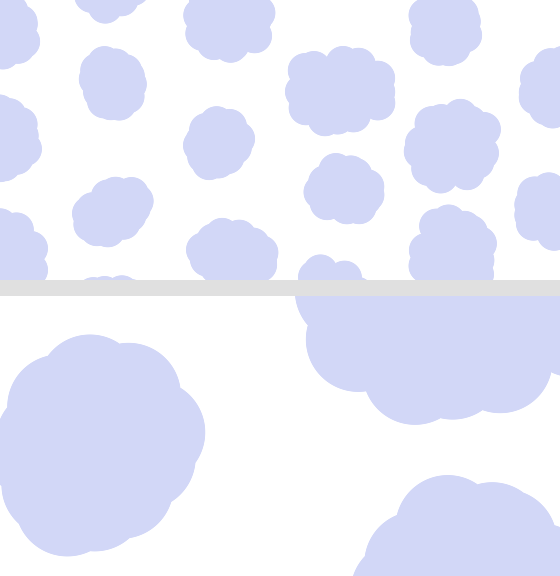
Top, the full canvas; bottom, a detail of the centre.
Reproduce this pattern procedurally as a Shadertoy shader.

```glsl
const vec3 SKY = vec3(1.0);
const vec3 CLOUD = vec3(0.824, 0.843, 0.969);
const vec2 CELL = vec2(0.40, 0.43);
const vec2 GRID_ORIGIN = vec2(-0.20, -0.145);
const float PUFF_RADIUS = 0.0625;
const int PUFF_COUNT = 12;
const float TAU = 6.2831853;

float hash(vec2 p) {
    return fract(sin(dot(p, vec2(127.1, 311.7))) * 43758.5453);
}

vec2 hash2(vec2 p) {
    return vec2(hash(p), hash(p + 37.3));
}

mat2 rotation(float angle) {
    float c = cos(angle), s = sin(angle);
    return mat2(c, s, -s, c);
}

float ellipseDistance(vec2 p, vec2 radii) {
    return (length(p / radii) - 1.0) * min(radii.x, radii.y);
}

// Solid core with round puffs set unevenly along its rim
float cloudDistance(vec2 p, vec2 radii, vec2 seed) {
    vec2 rim = radii - PUFF_RADIUS;
    float d = ellipseDistance(p, rim);
    for (int i = 0; i < PUFF_COUNT; i++) {
        vec2 rnd = hash2(seed + float(i) * 5.17);
        float angle = TAU * (float(i) + 0.9 * (rnd.x - 0.5)) / float(PUFF_COUNT);
        vec2 center = rim * vec2(cos(angle), sin(angle)) * mix(0.88, 1.1, rnd.y);
        d = min(d, length(p - center) - PUFF_RADIUS);
    }
    return d;
}

// Half axes from a random size and a mostly wide aspect
vec2 cloudRadii(vec2 rnd) {
    float size = mix(0.126, 0.188, rnd.x);
    float stretch = mix(0.93, 1.17, rnd.y);
    return size * vec2(stretch, 1.0 / stretch);
}

// Nearest cloud in a jittered grid with every other column shifted
float cloudField(vec2 p) {
    float d = 1.0;
    float baseColumn = floor(p.x / CELL.x);
    for (int i = -1; i <= 1; i++) {
        float column = baseColumn + float(i);
        float shift = 0.5 * mod(column, 2.0);
        float baseRow = floor(p.y / CELL.y - shift);
        for (int j = -1; j <= 1; j++) {
            vec2 id = vec2(column, baseRow + float(j));
            vec2 jitter = (hash2(id + 3.7) - 0.5) * vec2(0.07, 0.09);
            vec2 center = (id + vec2(0.5, 0.5 + shift)) * CELL + jitter;
            vec2 radii = cloudRadii(hash2(id + 11.9));
            float tilt = 1.1 * (hash(id + 23.1) - 0.5);
            d = min(d, cloudDistance(rotation(tilt) * (p - center), radii, id));
        }
    }
    return d;
}

void mainImage(out vec4 fragColor, in vec2 fragCoord) {
    vec2 p = fragCoord / iResolution.y - GRID_ORIGIN;
    float halfPixel = 0.5 / iResolution.y;
    float sky = smoothstep(-halfPixel, halfPixel, cloudField(p));
    fragColor = vec4(mix(CLOUD, SKY, sky), 1.0);
}
```
